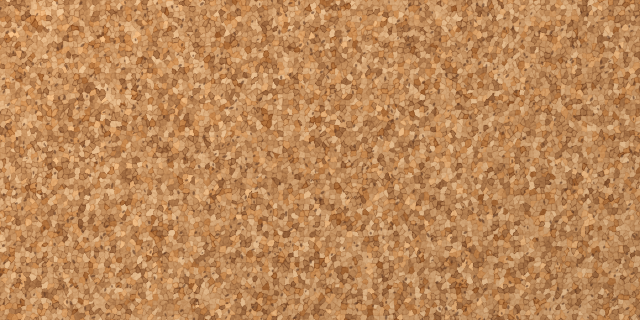
Give the GLSL for this texture, as a Shadertoy shader.

```glsl
// Pressed cork board: packed tan granules, dark crevices and scattered pale and rusty flakes.

const vec3 BARK  = vec3(0.50, 0.30, 0.16);
const vec3 TAN   = vec3(0.75, 0.54, 0.345);
const vec3 CREAM = vec3(0.90, 0.74, 0.56);
const vec3 RUST_SHIFT = vec3(0.03, -0.01, -0.045);
const vec3 CREVICE = vec3(0.36, 0.21, 0.13);

// Two random values in 0..1 for a lattice point.
vec2 hash2(vec2 p, float seed) {
    vec3 q = fract(vec3(p.xyx + seed * 17.3) * vec3(0.1031, 0.1030, 0.0973));
    q += dot(q, q.yzx + 33.33);
    return fract((q.xx + q.yz) * q.zy);
}

// Gradient noise, roughly -0.7..0.7.
float gradientDot(vec2 cell, vec2 corner, vec2 f) {
    float angle = 6.2832 * hash2(cell + corner, 9.0).x;
    return dot(vec2(cos(angle), sin(angle)), f - corner);
}

float gradientNoise(vec2 p) {
    vec2 i = floor(p), f = p - i;
    vec2 u = f * f * f * (f * (f * 6.0 - 15.0) + 10.0);
    vec2 e = vec2(0.0, 1.0);
    return mix(mix(gradientDot(i, e.xx, f), gradientDot(i, e.yx, f), u.x),
               mix(gradientDot(i, e.xy, f), gradientDot(i, e.yy, f), u.x), u.y);
}

// Rotates an offset and shortens its long axis, giving an elongated metric.
vec2 stretched(vec2 d, float angle, float aspect) {
    float c = cos(angle), s = sin(angle);
    return vec2(c * d.x - s * d.y, (s * d.x + c * d.y) / aspect);
}

// Packed granules: xy = identity of the nearest one, z = distance to its rim.
vec3 granules(vec2 p, float seed) {
    vec2 base = floor(p), nearest = base;
    float d1 = 9.0, d2 = 9.0;
    for (int y = -1; y <= 1; y++)
    for (int x = -1; x <= 1; x++) {
        vec2 cell = base + vec2(x, y);
        vec2 center = cell + 0.1 + 0.8 * hash2(cell, seed);
        vec2 shape = hash2(cell, seed + 1.0);
        float tilt = 0.25 + 1.6 * (shape.x - 0.5);
        float d = length(stretched(p - center, tilt, 1.1 + 0.6 * shape.y));
        if (d < d1) { d2 = d1; d1 = d; nearest = cell; }
        else d2 = min(d2, d);
    }
    return vec3(nearest, d2 - d1);
}

// Coverage of sparse elongated flakes; share is the chance of one per cell.
float flakes(vec2 p, float seed, float share, float radius, float softness) {
    vec2 base = floor(p);
    float cover = 0.0;
    for (int y = -1; y <= 1; y++)
    for (int x = -1; x <= 1; x++) {
        vec2 cell = base + vec2(x, y);
        vec2 shape = hash2(cell, seed);
        vec2 pick = hash2(cell, seed + 1.0);
        vec2 center = cell + hash2(cell, seed + 2.0);
        float tilt = 0.3 + 2.0 * (shape.x - 0.5);
        float d = length(stretched(p - center, tilt, 1.3 + 0.9 * shape.y));
        float size = radius * (0.65 + 0.6 * pick.y);
        float flake = 1.0 - smoothstep(size - softness, size + softness, d);
        cover = max(cover, flake * step(pick.x, share));
    }
    return cover;
}

// Tone 0..1 to the bark, tan, cream ramp.
vec3 corkRamp(float tone) {
    vec3 low = mix(BARK, TAN, clamp(tone * 2.0, 0.0, 1.0));
    return mix(low, CREAM, clamp(tone * 2.0 - 1.0, 0.0, 1.0));
}

vec3 cork(vec2 uv) {
    // Jagged granules, each with its own tone
    vec2 ragged = vec2(gradientNoise(uv * 95.0), gradientNoise(uv * 95.0 + 41.0));
    vec3 grain = granules(uv * 61.0 + 0.3 * ragged, 1.0);
    vec2 tint = hash2(grain.xy, 4.0);
    vec2 kind = hash2(grain.xy, 5.0);
    float tone = 0.60 + 0.46 * (tint.x + tint.y - 1.0);
    tone += 0.16 * gradientNoise(uv * 135.0) + 0.08 * gradientNoise(uv * 14.0);

    // Shadowed seams between granules
    float seam = 1.0 - smoothstep(0.0, 0.26, grain.z);
    tone -= seam * (0.10 + 0.42 * kind.y * kind.y);
    vec3 color = corkRamp(tone) + RUST_SHIFT * smoothstep(0.72, 0.85, kind.x);

    // Larger pale flakes, then small dark pits
    float pale = flakes(uv * 24.0, 12.0, 0.22, 0.105, 0.03);
    color = mix(color, corkRamp(0.80 + 0.2 * gradientNoise(uv * 90.0)), 0.8 * pale);
    float pit = flakes(uv * 42.0, 20.0, 0.24, 0.13, 0.06);
    return mix(color, CREVICE, 0.62 * pit);
}

void mainImage(out vec4 fragColor, in vec2 fragCoord) {
    // Four samples per pixel smooth the granule edges
    vec3 color = vec3(0.0);
    for (int i = 0; i < 4; i++) {
        vec2 offset = vec2(i % 2, i / 2) * 0.5 - 0.25;
        color += 0.25 * cork((fragCoord + offset) / iResolution.y);
    }

    // Soft light from the upper left
    vec2 place = fragCoord / iResolution.xy;
    float light = 1.0 + 0.045 * (place.y - place.x) + 0.02 * (0.5 - place.x);
    fragColor = vec4(clamp(color * light, 0.0, 1.0), 1.0);
}
```
